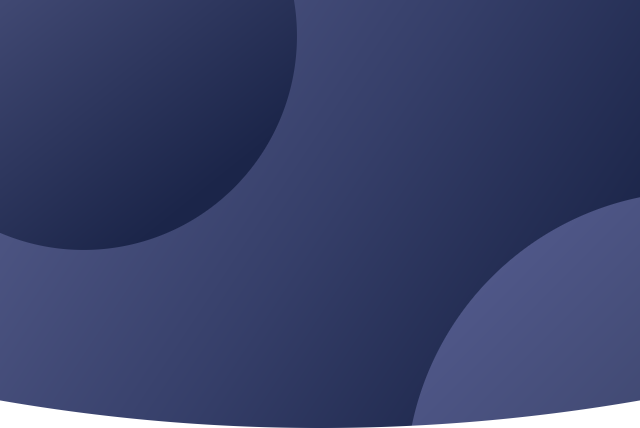
This background is drawn by a Shadertoy shader. Its source:

```glsl
// Navy diagonal gradient with two shaded discs above a shallow curved white base.
#define DARK_DISC vec3(0.196, 0.916, 0.500)
#define PALE_DISC vec3(1.637, -0.133, 0.686)
#define BASE_CURVE vec3(0.750, 4.395, 4.395)
#define PALE vec3(0.302, 0.333, 0.514)
#define MID vec3(0.210, 0.246, 0.412)
#define NAVY vec3(0.110, 0.149, 0.290)
#define BASE_COLOR vec3(1.0)

// Signed distance to a disc given as centre and radius.
float discDistance(vec2 p, vec3 disc) {
    return length(p - disc.xy) - disc.z;
}

// Antialiased coverage, one pixel wide.
float coverage(float distance, float pixel) {
    return clamp(0.5 - distance / pixel, 0.0, 1.0);
}

// Position along a direction, remapped so that start..end becomes 0..1.
float ramp(vec2 p, vec2 direction, float start, float end) {
    return clamp((dot(p, normalize(direction)) - start) / (end - start), 0.0, 1.0);
}

// Three colour backdrop running from the upper left to the lower right.
vec3 backdrop(vec2 p) {
    float t = ramp(p, vec2(1.5, 1.0), 0.27, 1.53);
    return t < 0.5 ? mix(PALE, MID, 2.0 * t) : mix(MID, NAVY, 2.0 * t - 1.0);
}

void mainImage(out vec4 fragColor, in vec2 fragCoord) {
    // Canvas is 1.5 wide and 1 high, origin at the lower left.
    vec2 p = fragCoord / iResolution.xy * vec2(1.5, 1.0);
    vec2 fromTop = vec2(p.x, 1.0 - p.y);
    float pixel = 1.0 / iResolution.y;

    vec3 color = backdrop(fromTop);

    // Dark disc at the upper left.
    float darkRamp = ramp(fromTop, vec2(0.62, 0.78), 0.0, 0.65);
    vec3 darkShade = mix(vec3(0.253, 0.284, 0.449), vec3(0.106, 0.145, 0.286), darkRamp);
    color = mix(color, darkShade, coverage(discDistance(p, DARK_DISC), pixel));

    // Pale disc at the lower right.
    float paleRamp = ramp(fromTop, vec2(1.0), 1.27, 1.73);
    vec3 paleShade = mix(vec3(0.310, 0.341, 0.533), vec3(0.257, 0.290, 0.454), paleRamp);
    color = mix(color, paleShade, coverage(discDistance(p, PALE_DISC), pixel));

    // White base below the wide arc.
    color = mix(BASE_COLOR, color, coverage(discDistance(p, BASE_CURVE), pixel));

    fragColor = vec4(color, 1.0);
}
```
